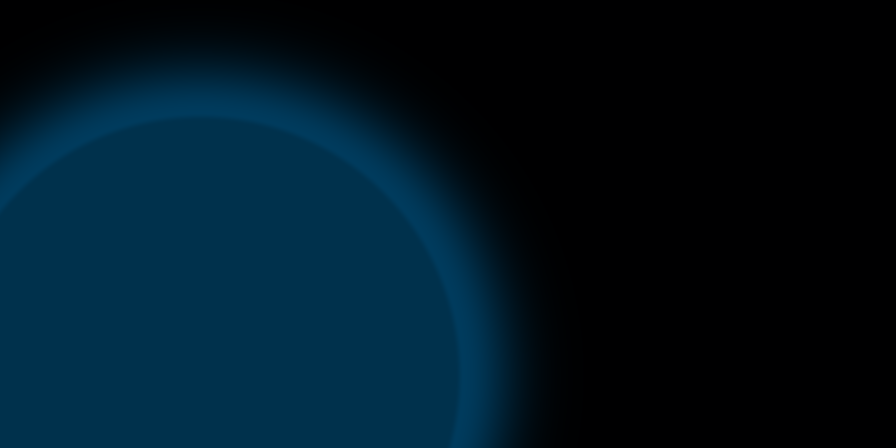
A WebGL 2 fragment shader for this background:

```glsl
#version 300 es
precision highp float;

uniform vec2 u_resolution;
out vec4 fragColor;

// Lengths are in canvas heights
const vec2 DISC_CENTER = vec2(0.448, 0.161);
const float DISC_RADIUS = 0.581;
const float RIM_SOFTNESS = 0.012;
const float GLOW_WIDTH = 0.125;

const vec3 SPACE_COLOR = vec3(0.0, 0.0, 0.003);
const vec3 DISC_COLOR = vec3(0.0, 0.192, 0.300);
const vec3 GLOW_COLOR = vec3(0.0, 0.232, 0.365);

float circleDistance(vec2 p, vec2 center, float radius) {
    return length(p - center) - radius;
}

// Bell-shaped falloff, full strength at the rim
float haloStrength(float dist) {
    float t = max(dist, 0.0) / GLOW_WIDTH;
    return exp(-t * t);
}

void main() {
    vec2 p = gl_FragCoord.xy / u_resolution.y;
    float dist = circleDistance(p, DISC_CENTER, DISC_RADIUS);

    // Halo over dark space
    vec3 color = mix(SPACE_COLOR, GLOW_COLOR, haloStrength(dist));

    // Flat disc with a softly lit rim, never sharper than a pixel
    float softness = max(RIM_SOFTNESS, 1.0 / u_resolution.y);
    float disc = 1.0 - smoothstep(-softness, 0.5 * softness, dist);
    color = mix(color, DISC_COLOR, disc);

    fragColor = vec4(color, 1.0);
}
```
